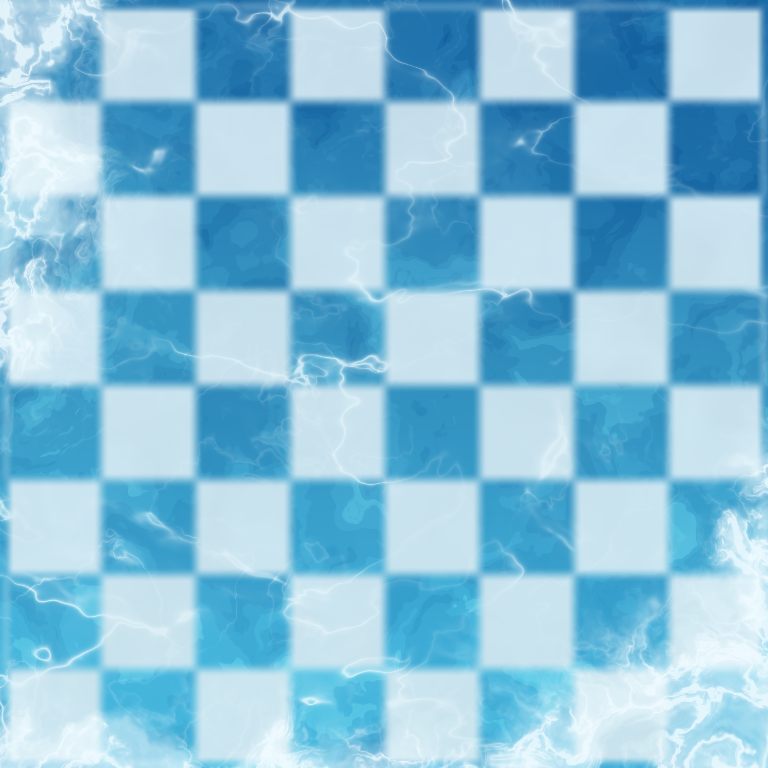
Reproduce this pattern procedurally as a WebGL 1 fragment shader.

```glsl
precision highp float;

uniform vec2 u_resolution;

#define CELLS 8.0
#define CELL_SIZE 0.1232
#define BOARD_ORIGIN vec2(0.0085, 0.0055)
#define EDGE_BLUR 0.085
#define VEIN_WIDTH 0.008
#define VEIN_STRENGTH 0.8
#define FOAM_STRENGTH 0.92
#define DEEP_BLUE vec3(0.11, 0.43, 0.66)
#define MID_BLUE vec3(0.20, 0.57, 0.75)
#define BRIGHT_CYAN vec3(0.25, 0.69, 0.85)
#define PALE_ICE vec3(0.785, 0.885, 0.932)
#define FOAM_WHITE vec3(0.94, 0.985, 1.0)

float hash(vec2 p) {
  p = fract(p * vec2(0.1031, 0.1137));
  p += dot(p, p.yx + 33.33);
  return fract((p.x + p.y) * p.x * 17.0);
}

float noise(vec2 p) {
  vec2 i = floor(p), f = fract(p);
  f = f * f * (3.0 - 2.0 * f);
  return mix(mix(hash(i), hash(i + vec2(1.0, 0.0)), f.x),
             mix(hash(i + vec2(0.0, 1.0)), hash(i + 1.0), f.x), f.y);
}

float fbm(vec2 p) {
  float sum = 0.0, amp = 0.5;
  for (int i = 0; i < 5; i++) {
    sum += amp * noise(p);
    p = mat2(1.6, 1.2, -1.2, 1.6) * p + 19.7;
    amp *= 0.5;
  }
  return sum / 0.97;
}

vec2 warp(vec2 p, float amount) {
  return p + amount * (vec2(fbm(p + 3.1), fbm(p + 41.7)) - 0.5);
}

// Sharp bright crest along the middle contour of the noise
float crest(vec2 p, float width) {
  return exp(-abs(fbm(p) - 0.5) / width);
}

// Blurred checker: 1 on pale squares, 0 on blue squares and the rim
float paleSquares(vec2 uv) {
  vec2 q = (uv - BOARD_ORIGIN) / CELL_SIZE;
  vec2 edge = 0.5 - abs(fract(q) - 0.5);
  vec2 wave = sin(clamp(edge / EDGE_BLUR, 0.0, 1.0) * 1.5708);
  wave *= mod(floor(q), 2.0) * 2.0 - 1.0;
  vec2 rim = smoothstep(-EDGE_BLUR, EDGE_BLUR, min(q, CELLS - q));
  return (0.5 + 0.5 * wave.x * wave.y) * rim.x * rim.y;
}

// How far foam spreads in from the borders and two opposite corners
float foamReach(vec2 uv) {
  float left = (1.0 - smoothstep(0.02, 0.2, uv.x)) * smoothstep(0.38, 0.62, uv.y);
  float right = (1.0 - smoothstep(0.0, 0.12, 1.0 - uv.x)) * (1.0 - smoothstep(0.35, 0.55, uv.y));
  float bottom = 0.72 * (1.0 - smoothstep(0.0, 0.16, uv.y));
  float upperCorner = 1.0 - smoothstep(0.05, 0.25, length(uv - vec2(0.0, 1.0)));
  float lowerCorner = 1.0 - smoothstep(0.08, 0.36, length(uv - vec2(1.0, 0.0)));
  return max(max(max(left, right) * 0.85, bottom), max(upperCorner, lowerCorner));
}

vec3 waterColor(vec2 uv) {
  vec3 color = mix(BRIGHT_CYAN, MID_BLUE, smoothstep(0.1, 0.6, uv.y));
  color = mix(color, DEEP_BLUE, smoothstep(0.5, 1.0, uv.y + 0.25 * (uv.x - 0.5)));
  // Layered brush patches with soft steps
  float tone = fbm(warp(uv * 7.0, 3.5)) * 9.0;
  tone = (floor(tone) + smoothstep(0.35, 0.65, fract(tone))) / 9.0 - 0.5;
  color += tone * vec3(0.22, 0.30, 0.22);
  float glint = smoothstep(0.08, 0.22, tone) * (1.0 - smoothstep(0.2, 0.7, uv.y));
  return mix(color, vec3(0.42, 0.82, 0.90), 0.45 * glint);
}

void main() {
  vec2 uv = gl_FragCoord.xy / u_resolution;
  float pale = paleSquares(uv);

  vec3 ice = PALE_ICE + vec3(0.015, 0.025, 0.015) * (0.6 - uv.y);
  ice += 0.05 * (fbm(warp(uv * 6.0 + 8.0, 2.0)) - 0.5);
  vec3 color = mix(waterColor(uv), ice, pale);

  // Long wave crests with fine branching veins beside them
  vec2 flow = warp(uv * vec2(3.2, 4.6) + 5.0, 1.6);
  float patches = smoothstep(0.40, 0.62, fbm(uv * 5.0 + 27.0));
  float mainVein = crest(flow, VEIN_WIDTH) * mix(0.2, 1.0, patches);
  float glow = crest(flow, VEIN_WIDTH * 6.0) * patches;
  float branches = crest(warp(uv * 8.0 + 61.0, 1.8), VEIN_WIDTH * 1.6);
  branches *= patches * (0.25 + 0.75 * glow);
  float veins = clamp(mainVein + 0.7 * branches + 0.2 * glow, 0.0, 1.0);
  color = mix(color, FOAM_WHITE, veins * VEIN_STRENGTH * mix(1.0, 0.65, pale));

  // Cloudy spray broken up by thin filaments
  vec2 spray = warp(uv * 11.0 + 13.0, 2.2);
  float reach = foamReach(uv);
  float cloud = smoothstep(0.3, 0.95, reach + 1.5 * (fbm(spray) - 0.5));
  float filaments = crest(spray * 1.9 + 7.0, 0.06);
  float foam = cloud * (0.6 + 0.4 * filaments) + 0.4 * filaments * reach;
  color = mix(color, FOAM_WHITE, clamp(foam, 0.0, 1.0) * FOAM_STRENGTH);

  gl_FragColor = vec4(clamp(color, 0.0, 1.0), 1.0);
}
```
